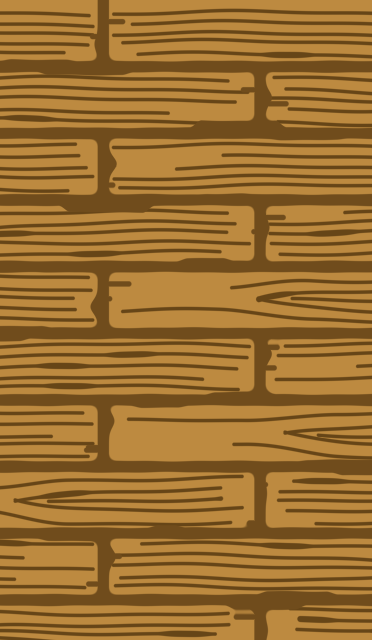
Write a Shadertoy shader that draws this texture.

```glsl
const vec3 WOOD = vec3(0.74, 0.54, 0.25);
const vec3 SEAM = vec3(0.44, 0.30, 0.11);
const vec3 GRAIN = vec3(0.40, 0.27, 0.09);

// Lengths are in plank heights
const float ROWS = 9.6;           // planks down the canvas
const float PLANK_LENGTH = 5.6;
const float EVEN_JOINT = 1.55;    // joint position in alternate rows
const float ODD_JOINT = 3.9;
const float SEAM_HALF = 0.085;
const float FILLET = 0.12;
const float SWELL_HEIGHT = 0.12;  // worn bulges along the seams
const int GRAIN_LINES = 5;
const float GRAIN_HALF = 0.026;
const float GRAIN_WAVE = 0.03;
const float TAU = 6.2832;

vec3 hash3(vec2 p) {
    vec3 q = fract(p.xyx * vec3(0.1031, 0.1030, 0.0973));
    q += dot(q, q.yxz + 33.33);
    return fract((q.xxy + q.yzz) * q.zyx);
}

float smoothMin(float a, float b, float k) {
    float h = max(k - abs(a - b), 0.0) / k;
    return min(a, b) - 0.25 * h * h * k;
}

// Wavy strokes along one plank; some planks have strokes meeting in a point
float grainDistance(vec2 p, float id) {
    vec3 plank = hash3(vec2(id, 50.0));
    if (plank.z > 0.5) p.x = PLANK_LENGTH - p.x;
    bool pointed = plank.x > 0.4;
    float tip = PLANK_LENGTH * mix(0.4, 0.9, plank.y);
    float d = 1e3;
    for (int i = 0; i < GRAIN_LINES; i++) {
        vec3 h = hash3(vec2(id, float(i)));
        float t = (float(i) + 0.5) / float(GRAIN_LINES);
        float line = mix(0.1, 0.9, t) + 0.06 * (h.x - 0.5);
        float start = 0.15 + 0.7 * h.y * h.y;
        float end = PLANK_LENGTH - 0.15 - 0.7 * h.z * h.z;
        if (h.x > 0.7) end -= 2.0 * h.y;

        if (pointed && abs(t - 0.5) < 0.3) {
            end = tip - (abs(t - 0.5) < 0.1 ? 0.5 : 0.0);
            line = mix(0.5, line, 1.0 - exp(-1.5 * max(tip - p.x, 0.0)));
        } else if (pointed) {
            line = mix(line, 0.5, 0.45 * smoothstep(tip - 0.8, tip + 0.6, p.x));
        }
        line += GRAIN_WAVE * sin(1.1 * p.x + TAU * plank.x + t);
        line += 0.4 * GRAIN_WAVE * sin(2.9 * p.x + TAU * plank.y + 2.0 * t);

        float streak = step(0.7, h.y) * smoothstep(0.75, 1.0, sin(1.7 * p.x + TAU * h.z));
        vec2 q = vec2(p.x - clamp(p.x, start, end), p.y - line);
        d = min(d, length(q) - GRAIN_HALF * (1.0 + 0.8 * streak));
    }
    return d;
}

// Horizontal seam with a flat bulge on each side; none at the top edge
float seamDistance(vec2 p) {
    float seam = max(round(p.y), 1.0);
    float off = p.y - seam;
    float side = off < 0.0 ? 0.0 : 1.0;
    vec3 h = hash3(vec2(seam, 70.0 + side));
    float halfWidth = mix(0.25, 0.75, h.y);
    float reach = abs(p.x - h.x * PLANK_LENGTH);
    float swell = SWELL_HEIGHT * h.z * (1.0 - smoothstep(halfWidth - 0.18, halfWidth, reach));
    float wobble = 0.005 * sin(3.7 * p.x + 2.0 * seam) + 0.003 * sin(9.1 * p.x + side);
    return abs(off) - SEAM_HALF - swell - wobble;
}

// Vertical joint with a rounded bulge and short splinters
float jointDistance(float off, float y, float row) {
    vec3 h = hash3(vec2(row, 90.0));
    float bulge = (y - mix(0.25, 0.75, h.y)) / 0.14;
    float facing = step(0.0, off * (h.x - 0.5));
    float d = abs(off) - SEAM_HALF - 0.12 * h.z * facing * exp(-bulge * bulge);
    for (int i = 0; i < 2; i++) {
        vec3 s = hash3(vec2(row, 95.0 + float(i)));
        float along = s.x < 0.5 ? -off : off;
        vec2 q = vec2(along - clamp(along, 0.0, mix(0.08, 0.4, s.z)), y - mix(0.2, 0.85, s.y));
        d = min(d, length(q) - 0.04);
    }
    return d;
}

void mainImage(out vec4 fragColor, in vec2 fragCoord) {
    float unit = ROWS / iResolution.y;
    vec2 p = vec2(fragCoord.x, iResolution.y - fragCoord.y) * unit;
    float row = floor(p.y);
    float y = p.y - row;

    // Staggered planks
    float x = p.x - (mod(row, 2.0) < 0.5 ? EVEN_JOINT : ODD_JOINT);
    float plank = floor(x / PLANK_LENGTH);
    float along = x - plank * PLANK_LENGTH;
    float off = x - round(x / PLANK_LENGTH) * PLANK_LENGTH;

    float grain = grainDistance(vec2(along, y), 7.0 * row + plank + 20.0);
    float gap = smoothMin(seamDistance(p), jointDistance(off, y, row), FILLET);

    float soft = 0.8 * unit;
    vec3 color = mix(GRAIN, WOOD, smoothstep(-soft, soft, grain));
    color = mix(SEAM, color, smoothstep(-soft, soft, gap));
    fragColor = vec4(color, 1.0);
}
```
